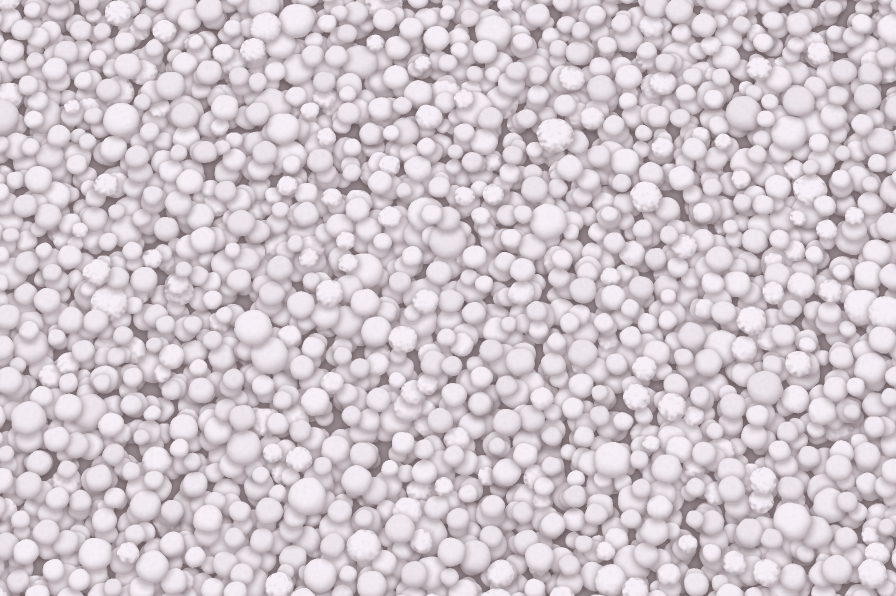
Give the GLSL for this texture, as a Shadertoy shader.

```glsl
// A heap of small off-white ceramic beads under soft light from above.

const int LAYERS = 4;
const mat2 LAYER_TURN = mat2(0.8, 0.6, -0.6, 0.8);

struct Bead {
    vec2 offset;    // from the bead centre to the sample
    float radius;
    float rank;     // higher ranks lie nearer to the viewer
    float seed;
};

vec3 hash3(vec3 p) {
    p = fract(p * vec3(0.1031, 0.1030, 0.0973));
    p += dot(p, p.yxz + 33.33);
    return fract((p.xxy + p.yxx) * p.zyx);
}

float gradientNoise(vec2 p) {
    vec2 cell = floor(p), f = fract(p);
    vec2 u = f * f * f * (f * (f * 6.0 - 15.0) + 10.0);
    vec4 corner;
    for (int i = 0; i < 4; i++) {
        vec2 o = vec2(i % 2, i / 2);
        corner[i] = dot(hash3(vec3(cell + o, 9.0)).xy * 2.0 - 1.0, f - o);
    }
    return mix(mix(corner.x, corner.y, u.x), mix(corner.z, corner.w, u.x), u.y);
}

// One jittered bead per grid cell; each layer has its own turned grid
Bead beadNear(vec2 p, int layer, mat2 turn, int neighbour) {
    vec2 g = turn * p + float(layer) * 17.3;
    vec2 cell = floor(g) + vec2(neighbour % 3, neighbour / 3) - 1.0;
    vec3 h = hash3(vec3(cell, float(layer) + 1.0));
    vec2 centre = cell + 0.5 + 0.5 * (h.xy - 0.5);
    float radius = mix(0.28, 0.52, h.z) + 0.14 * smoothstep(0.9, 1.0, h.z);
    float seed = fract(dot(h, vec3(7.0, 11.0, 13.0)));
    return Bead((g - centre) * turn, radius, float(layer) * 0.75 + seed, fract(seed * 17.0));
}

float beadTone(vec2 p) {
    // Slightly uneven outlines
    vec2 q = p + 0.07 * vec2(gradientNoise(p * 2.3), gradientNoise(p * 2.3 + 41.0));

    // Find the uppermost bead
    Bead top = Bead(vec2(0.0), 1.0, -1.0, 0.0);
    mat2 turn = mat2(1.0);
    for (int layer = 0; layer < LAYERS; layer++) {
        for (int k = 0; k < 9; k++) {
            Bead b = beadNear(q, layer, turn, k);
            if (length(b.offset) < b.radius && b.rank > top.rank) top = b;
        }
        turn *= LAYER_TURN;
    }

    // Contact shadows from the beads above it
    float shade = 1.0;
    turn = mat2(1.0);
    for (int layer = 0; layer < LAYERS; layer++) {
        for (int k = 0; k < 9; k++) {
            Bead b = beadNear(q, layer, turn, k);
            float gap = length(b.offset + vec2(0.0, 0.06)) - b.radius;
            float contact = clamp(1.0 - gap / 0.28, 0.0, 1.0);
            if (b.rank > top.rank) shade *= 1.0 - 0.32 * contact * contact;
        }
        turn *= LAYER_TURN;
    }
    if (top.rank < 0.0) return 0.4 * shade;

    // Matte sphere, with a few rough and chipped beads
    vec2 slope = top.offset / top.radius;
    float grain = gradientNoise(p * 7.0);
    float rough = smoothstep(0.8, 0.95, top.seed);
    slope += rough * 0.5 * vec2(grain, gradientNoise(p * 6.0 + 23.0));
    vec3 normal = vec3(slope, sqrt(max(0.0, 1.0 - dot(slope, slope))));
    float light = dot(normal, normalize(vec3(-0.1, 0.4, 0.9)));
    float tone = mix(0.6, 1.0, smoothstep(-0.2, 0.85, light));
    tone *= mix(0.94, 1.03, top.seed) + grain * mix(0.04, 0.14, rough);
    return tone * shade;
}

void mainImage(out vec4 fragColor, in vec2 fragCoord) {
    vec3 crevice = vec3(0.36, 0.30, 0.31);
    vec3 ceramic = vec3(0.96, 0.93, 0.96);
    vec3 color = vec3(0.0);

    // Four samples per pixel smooth the edges
    for (int i = 0; i < 4; i++) {
        vec2 jitter = (vec2(i % 2, i / 2) - 0.5) * 0.55;
        vec2 p = (fragCoord + jitter) / iResolution.y;
        p.x -= 0.5 * iResolution.x / iResolution.y;
        p *= (0.96 + 0.08 * p.y) / 0.049;   // farther beads look smaller
        color += mix(crevice, ceramic, clamp(beadTone(p), -0.1, 1.02)) / 4.0;
    }
    fragColor = vec4(color, 1.0);
}
```
